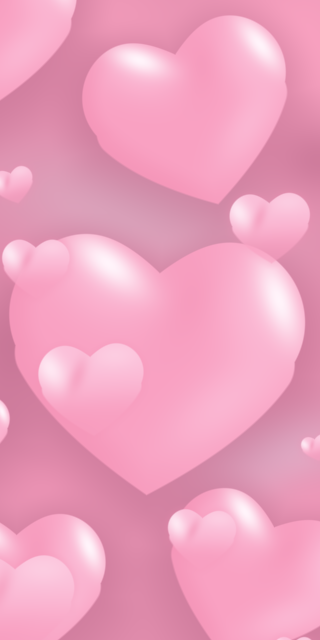
Give the GLSL for this background, as a Shadertoy shader.

```glsl
// Hearts: tip position, clockwise lean, size (canvas width = 1)
const vec4 LARGE[6] = vec4[6](
    vec4(-0.08, 1.635, 0.0, 0.51), vec4(0.682, 1.362, -0.28, 0.516),
    vec4(0.703, -0.057, 0.36, 0.464), vec4(0.052, -0.089, 0.0, 0.443),
    vec4(-0.10, 0.536, 0.0, 0.208), vec4(0.458, 0.453, 0.06, 0.737));
const vec4 SMALL[8] = vec4[8](
    vec4(0.849, 1.177, -0.04, 0.2), vec4(0.112, 1.068, 0.0, 0.168),
    vec4(0.294, 0.638, -0.05, 0.262), vec4(0.057, 1.365, -0.25, 0.102),
    vec4(0.997, 0.56, -0.2, 0.073), vec4(0.047, -0.057, 0.0, 0.295),
    vec4(0.625, 0.221, 0.05, 0.17), vec4(0.919, -0.104, 0.0, 0.104));

const vec3 WHITE = vec3(1.0, 0.97, 0.99);
const vec3 BLUSH = vec3(0.985, 0.75, 0.85);
const vec3 PINK = vec3(0.975, 0.63, 0.76);
const vec3 ROSE = vec3(0.95, 0.56, 0.70);
const vec3 SHADOW = vec3(0.74, 0.42, 0.55);

// Rotated elliptical falloff
float glow(vec2 p, vec2 center, float angle, vec2 radius) {
    float c = cos(angle), s = sin(angle);
    p -= center;
    vec2 q = vec2(c * p.x + s * p.y, c * p.y - s * p.x) / radius;
    return exp(-dot(q, q));
}

vec2 toHeart(vec2 p, vec4 heart) {
    float c = cos(heart.z), s = sin(heart.z);
    p -= heart.xy;
    return vec2(c * p.x - s * p.y, s * p.x + c * p.y) / heart.w;
}

// Plump heart with its tip at the origin
float heartDistance(vec2 p) {
    p.x = abs(p.x) / (1.04 * (1.0 + 0.6 * clamp(1.0 - p.y / 0.6, 0.0, 1.0)));
    p.y += 0.06 * exp(-20.0 * p.x * p.x) * smoothstep(0.5, 1.0, p.y);
    if (p.x + p.y > 1.0) return length(p - vec2(0.25, 0.75)) - sqrt(2.0) / 4.0;
    vec2 notch = p - vec2(0.0, 1.0);
    vec2 side = p - 0.5 * max(p.x + p.y, 0.0);
    return sqrt(min(dot(notch, notch), dot(side, side))) * sign(p.x - p.y);
}

vec3 backdrop(vec2 p) {
    vec3 col = vec3(0.88, 0.55, 0.675);
    col = mix(col, vec3(0.97, 0.63, 0.75), glow(p, vec2(0.95, 1.85), 0.0, vec2(0.3, 0.4)));
    col = mix(col, vec3(0.95, 0.61, 0.73), 0.8 * glow(p, vec2(0.35, 1.95), 0.0, vec2(0.25, 0.15)));
    col = mix(col, vec3(0.86, 0.66, 0.75), 0.9 * glow(p, vec2(0.42, 1.34), -0.2, vec2(0.45, 0.16)));
    col = mix(col, vec3(0.88, 0.68, 0.78), 0.9 * glow(p, vec2(0.88, 0.58), 0.2, vec2(0.28, 0.13)));
    col = mix(col, vec3(0.93, 0.58, 0.71), 0.8 * glow(p, vec2(0.12, 0.5), 0.0, vec2(0.22, 0.12)));
    col = mix(col, vec3(0.95, 0.60, 0.73), 0.7 * glow(p, vec2(1.0, 0.43), 0.0, vec2(0.15, 0.1)));
    col = mix(col, SHADOW, 0.6 * glow(p, vec2(1.0, 1.5), 0.0, vec2(0.14, 0.12)));
    return mix(col, SHADOW, 0.5 * glow(p, vec2(0.0, 0.9), 0.0, vec2(0.12, 0.16)));
}

// Glossy shading with a shine on each shoulder
vec3 largeShade(vec2 p, float d) {
    vec3 col = mix(PINK, ROSE, 0.55 * smoothstep(-0.14, 0.0, d) * smoothstep(0.3, -0.3, p.x));
    col = mix(col, ROSE, 0.45 * glow(p, vec2(0.13, 0.83), -0.5, vec2(0.12, 0.2)));
    col = mix(col, BLUSH, 0.65 * glow(p, vec2(0.3, 0.4), 0.75, vec2(0.3, 0.13)));
    col = mix(col, BLUSH, 0.7 * glow(p, vec2(0.42, 0.8), 0.2, vec2(0.16, 0.3)));
    col = mix(col, BLUSH, 0.7 * glow(p, vec2(-0.24, 0.91), -0.6, vec2(0.25, 0.17)));
    col = mix(col, WHITE, 0.95 * glow(p, vec2(-0.22, 0.97), -0.6, vec2(0.17, 0.075)));
    return mix(col, WHITE, 0.95 * glow(p, vec2(0.51, 0.86), 0.4, vec2(0.075, 0.19)));
}

// Satin shading with a pale left lobe and a soft crease
vec3 smallShade(vec2 p) {
    vec3 col = mix(PINK, BLUSH, smoothstep(0.15, 0.85, p.y));
    col = mix(col, WHITE, 0.75 * glow(p, vec2(-0.48, 0.82), 0.5, vec2(0.16, 0.26)));
    col = mix(col, ROSE, 0.5 * glow(p, vec2(-0.16, 0.72), -0.4, vec2(0.09, 0.25)));
    return mix(col, WHITE, 0.25 * glow(p, vec2(0.3, 0.95), 0.0, vec2(0.3, 0.16)));
}

void mainImage(out vec4 fragColor, in vec2 fragCoord) {
    vec2 p = fragCoord / iResolution.x;
    float pixel = 1.0 / iResolution.x;
    vec3 col = backdrop(p);

    // Soft shadows on the backdrop
    for (int i = 0; i < 6; i++) {
        float d = heartDistance(toHeart(p + vec2(0.0, 0.04), LARGE[i])) * LARGE[i].w;
        col = mix(col, SHADOW, 0.42 * smoothstep(0.13, -0.04, d));
    }

    for (int i = 0; i < 6; i++) {
        vec2 q = toHeart(p, LARGE[i]);
        float d = heartDistance(q);
        col = mix(col, largeShade(q, d), smoothstep(pixel, -pixel, d * LARGE[i].w));
    }

    // Small hearts fade towards their tips
    for (int i = 0; i < 8; i++) {
        vec2 q = toHeart(p, SMALL[i]);
        float d = heartDistance(q) * SMALL[i].w;
        float opacity = mix(0.55, 0.97, smoothstep(0.0, 0.6, q.y));
        col = mix(col, ROSE, 0.2 * smoothstep(0.025, -0.01, d));
        col = mix(col, smallShade(q), opacity * smoothstep(pixel, -pixel, d));
    }
    fragColor = vec4(col, 1.0);
}
```
